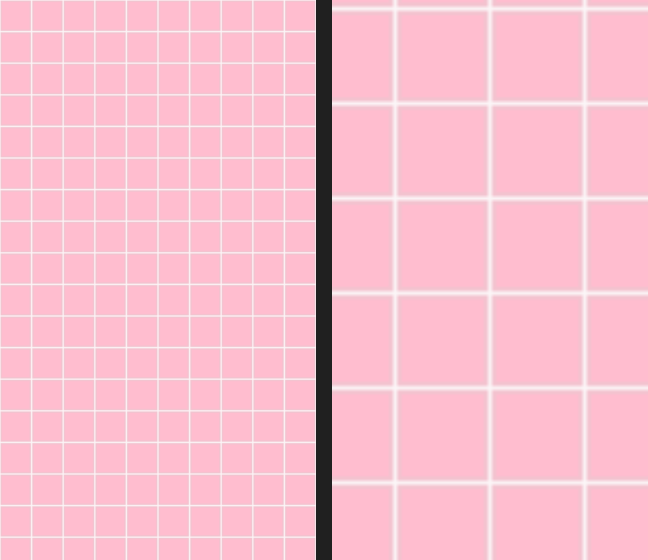
Left, the full canvas; right, a detail of the centre.
This pattern is drawn by a Shadertoy shader. Its source:

```glsl
// Coverage of a soft-edged line, d cells away from its centre
vec2 lineCoverage(vec2 d, float softness) {
    return clamp((0.02 - d) / softness + 0.5, 0.0, 1.0);
}

// Joins the vertical and horizontal lines without a seam at the crossings
float joinLines(vec2 c) {
    return 1.0 - (1.0 - c.x) * (1.0 - c.y);
}

void mainImage(out vec4 fragColor, in vec2 fragCoord) {
    // Ten square cells across, counted from the top left corner
    float pixel = 10.0 / iResolution.x;
    vec2 cell = vec2(fragCoord.x, iResolution.y - fragCoord.y) * pixel;
    vec2 lineDistance = abs(cell - round(cell));

    float grid = joinLines(lineCoverage(lineDistance, max(0.045, pixel)));
    float halo = joinLines(1.0 - smoothstep(0.05, 0.085, lineDistance));

    // Pink ground, dusty fringe beside each line, off-white line
    vec3 color = mix(vec3(1.0, 0.74, 0.81), vec3(0.953, 0.763, 0.812), halo);
    color = mix(color, vec3(0.985, 0.965, 0.97), grid);
    fragColor = vec4(color, 1.0);
}
```
